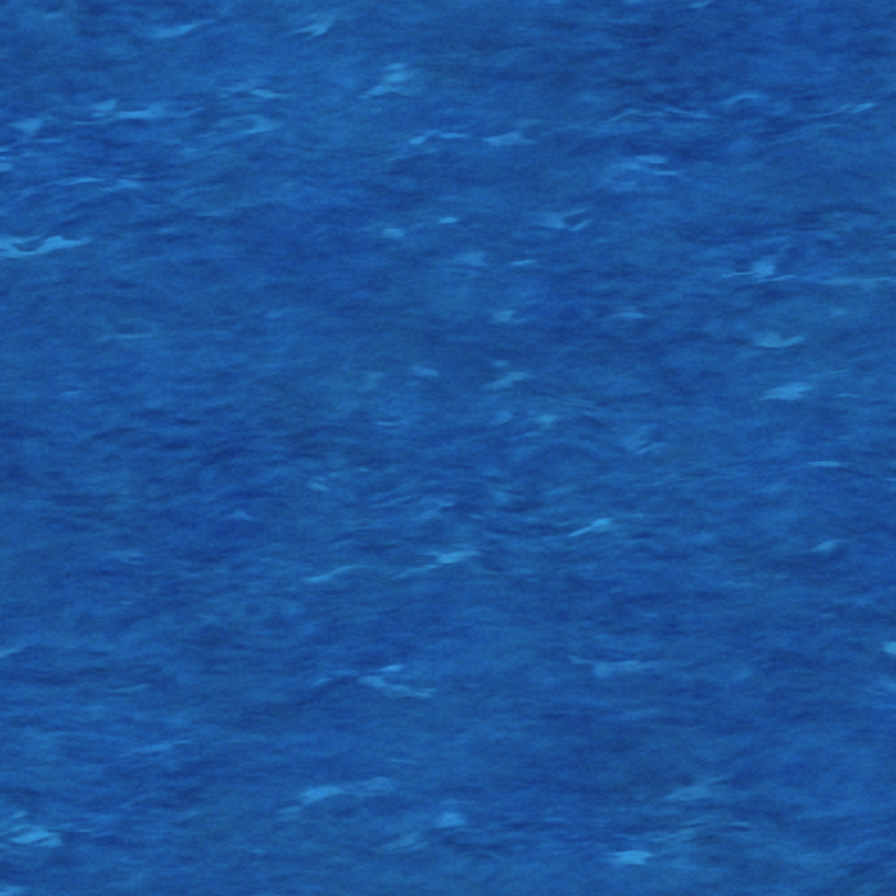
Write a Shadertoy shader that draws this texture.

```glsl
#define DEEP_BLUE vec3(0.110, 0.325, 0.602)
#define TONE_STEP vec3(0.012, 0.042, 0.046)
#define TEAL_SHIFT vec3(0.006, 0.012, -0.018)
#define GLINT_COLOR vec3(0.07, 0.17, 0.16)
#define CREST_SLOPE 0.13
#define WARP_HEIGHT 0.008
#define RIPPLE_AMOUNT 0.85
#define FINE_AMOUNT 0.85
#define GRAIN_AMOUNT 0.55

float hash(vec2 p) {
    vec3 q = fract(p.xyx * vec3(0.1031, 0.1030, 0.0973));
    q += dot(q, q.yzx + 33.33);
    return fract((q.x + q.y) * q.z);
}

// Smooth value noise in -1..1
float noise(vec2 p) {
    vec2 cell = floor(p), f = fract(p);
    f = f * f * (3.0 - 2.0 * f);
    float low = mix(hash(cell), hash(cell + vec2(1, 0)), f.x);
    float high = mix(hash(cell + vec2(0, 1)), hash(cell + vec2(1, 1)), f.x);
    return 2.0 * mix(low, high, f.y) - 1.0;
}

float fbm(vec2 p) {
    float sum = 0.0, weight = 0.6;
    for (int i = 0; i < 4; i++) {
        sum += weight * noise(p);
        p = p * 2.03 + vec2(17.3, 41.7);
        weight *= 0.55;
    }
    return sum;
}

void mainImage(out vec4 fragColor, in vec2 fragCoord) {
    vec2 uv = fragCoord / iResolution.y;

    // Bend the horizontal ripples, then tilt the crests upward to the right
    vec2 water = uv;
    water.y += WARP_HEIGHT * noise(uv * vec2(10.0, 18.0) + 3.0);
    water.y += 0.4 * WARP_HEIGHT * noise(uv * vec2(30.0, 50.0) + 8.0);
    vec2 tilted = vec2(water.x, water.y - CREST_SLOPE * water.x);
    vec2 sunk = vec2(water.x, water.y + 0.6 * CREST_SLOPE * water.x);

    // Broad swells and medium streaks
    float swell = fbm(uv * vec2(3.0, 6.5) + 20.0);
    float streaks = fbm(water * vec2(9.0, 36.0) + 50.0);

    // Crossing ripples, stronger in some patches than in others
    float ripples = 0.7 * noise(tilted * vec2(24.0, 92.0) + 70.0)
                  + 0.7 * noise(sunk * vec2(29.0, 110.0) + 81.0);
    float fineRipples = 0.7 * noise(tilted * vec2(52.0, 185.0) + 90.0)
                      + 0.7 * noise(water * vec2(64.0, 215.0) + 97.0);
    float roughness = 1.0 + 0.45 * noise(uv * vec2(7.0, 15.0) + 170.0);
    float grain = noise(uv * vec2(250.0, 370.0));

    float tone = 0.85 * swell + 0.95 * streaks + GRAIN_AMOUNT * grain
               + roughness * (RIPPLE_AMOUNT * ripples + FINE_AMOUNT * fineRipples);

    // Short bright flecks gathered in small clusters
    float cluster = noise(tilted * vec2(14.0, 36.0) + 110.0) + 0.4 * swell + 0.3 * streaks;
    float fleck = noise(tilted * vec2(34.0, 120.0) + 130.0) + 0.5 * fineRipples;
    float glint = smoothstep(0.2, 0.95, cluster) * smoothstep(-0.15, 0.9, fleck);

    // Drift between teal and pure blue, with a finer speckle
    float teal = fbm(uv * vec2(8.0, 14.0) + 150.0) + 0.7 * noise(uv * vec2(120.0, 180.0) + 5.0);

    vec3 color = DEEP_BLUE + TONE_STEP * tone + TEAL_SHIFT * teal + GLINT_COLOR * glint;
    fragColor = vec4(clamp(color, 0.0, 1.0), 1.0);
}
```
